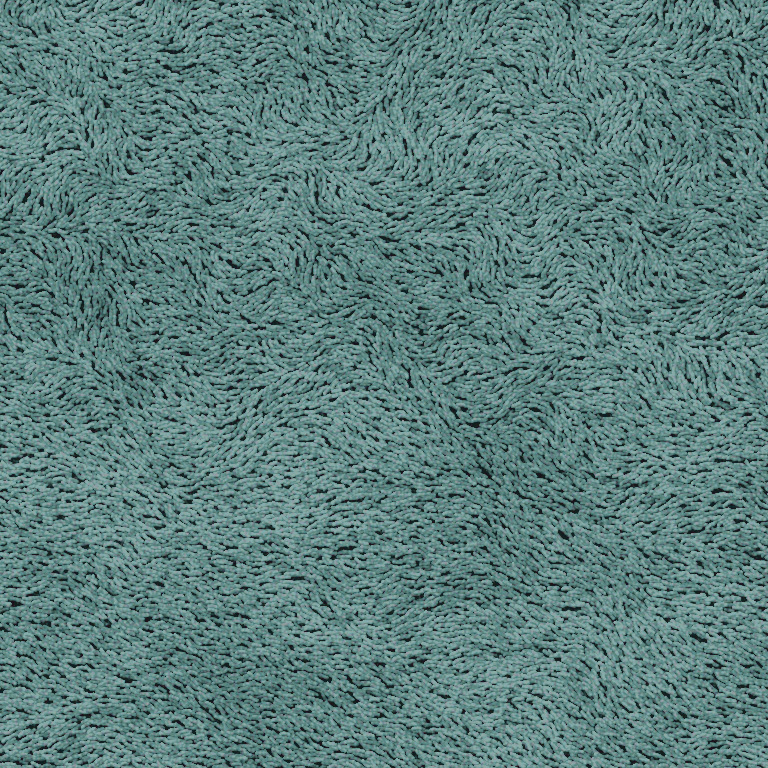
This texture is drawn by a WebGL 1 fragment shader. Its source:

```glsl
precision highp float;
// Teal terry cloth: short, overlapping yarn loops scattered on a jittered grid.
// A smooth flow field combs the pile, each loop is shaded as a rounded capsule,
// and gradient noise adds creases, broad mottling and fibre grain.
uniform vec2 u_resolution;

vec2 hash2(vec2 p) {
  vec3 q = fract(p.xyx * vec3(0.1031, 0.1030, 0.0973));
  q += dot(q, q.yzx + 33.33);
  return fract((q.xx + q.yz) * q.zy);
}

// Gradient noise, centred on zero
float cornerSlope(vec2 cell, vec2 offset) {
  float a = 6.2832 * hash2(cell).x;
  return dot(vec2(cos(a), sin(a)), offset);
}

float noise(vec2 p) {
  vec2 i = floor(p), f = fract(p);
  vec2 u = f * f * f * (f * (f * 6.0 - 15.0) + 10.0);
  vec2 e = vec2(1.0, 0.0);
  return mix(mix(cornerSlope(i, f), cornerSlope(i + e.xy, f - e.xy), u.x),
             mix(cornerSlope(i + e.yx, f - e.yx), cornerSlope(i + e.xx, f - e.xx), u.x), u.y);
}

// Pile direction: nearly level below, swirling more freely above
float pileAngle(vec2 uv) {
  float swirl = noise(uv * 4.5 + 7.0) + 0.8 * noise(uv * 13.0 + 31.0);
  return -0.25 + swirl * mix(1.0, 3.2, smoothstep(0.3, 0.7, uv.y));
}

// Blend the loops around a point by height; returns lightness over dark gaps
float pileLight(vec2 uv) {
  const float DENSITY = 150.0;
  vec2 p = uv * DENSITY;
  vec2 home = floor(p);
  float light = 0.0;
  float total = 1.2;
  for (int j = -2; j <= 2; j++) {
    for (int i = -2; i <= 2; i++) {
      vec2 cell = home + vec2(float(i), float(j));
      vec2 seed = hash2(cell + 57.0);
      vec2 centre = cell + hash2(cell + 211.0);
      vec2 root = centre / DENSITY;

      // Position along and across a slightly bent loop
      float angle = pileAngle(root) + (seed.x - 0.5) * 0.9;
      vec2 along = vec2(cos(angle), sin(angle));
      vec2 across = vec2(-along.y, along.x);
      vec2 q = vec2(dot(p - centre, along), dot(p - centre, across));
      q.y += (seed.x - 0.5) * 0.5 * q.x * q.x;
      vec2 side = vec2(sign(q.x) * max(abs(q.x) - 0.72, 0.0), q.y) / 0.40;
      float d = length(side);

      // Creases sink whole runs of loops
      float crease = noise(root * vec2(26.0, 85.0) + 3.0);
      float height = seed.y + 0.5 * crease;
      float dome = 1.0 - d * d;
      float cover = 1.0 - smoothstep(0.7, 1.15, d);
      float weight = cover * exp(5.0 * (height + 0.4 * dome));
      vec2 normal = along * side.x + across * side.y;
      float shade = 0.46 + 0.24 * dot(normal, vec2(-0.35, 0.9))
                  + 0.28 * dome + 0.26 * (height - 0.5);
      light += weight * shade;
      total += weight;
    }
  }
  return light / total;
}

// Shadow to highlight ramp of the dyed yarn
vec3 yarnColour(float t) {
  vec3 c = mix(vec3(0.07, 0.12, 0.12), vec3(0.20, 0.33, 0.32), smoothstep(0.0, 0.3, t));
  c = mix(c, vec3(0.35, 0.53, 0.51), smoothstep(0.25, 0.62, t));
  return mix(c, vec3(0.53, 0.67, 0.66), smoothstep(0.58, 0.95, t));
}

void main() {
  vec2 uv = gl_FragCoord.xy / u_resolution;
  float mottle = noise(uv * 4.0 + 19.0) + 0.7 * noise(uv * vec2(9.0, 14.0) + 43.0);
  float grain = noise(uv * 237.0 + 5.0);
  float light = pileLight(uv) + 0.13 * mottle + 0.36 * grain;
  vec3 colour = yarnColour(light);

  // Greyer fibres and a faint warm-cool fleck
  float grey = smoothstep(0.05, 0.35, noise(uv * 211.0 + 91.0));
  float fleck = noise(uv * 243.0 + 137.0);
  colour += grey * vec3(0.035, -0.05, -0.01) + fleck * vec3(0.05, 0.0, -0.05);
  gl_FragColor = vec4(clamp(colour, 0.0, 1.0), 1.0);
}
```
